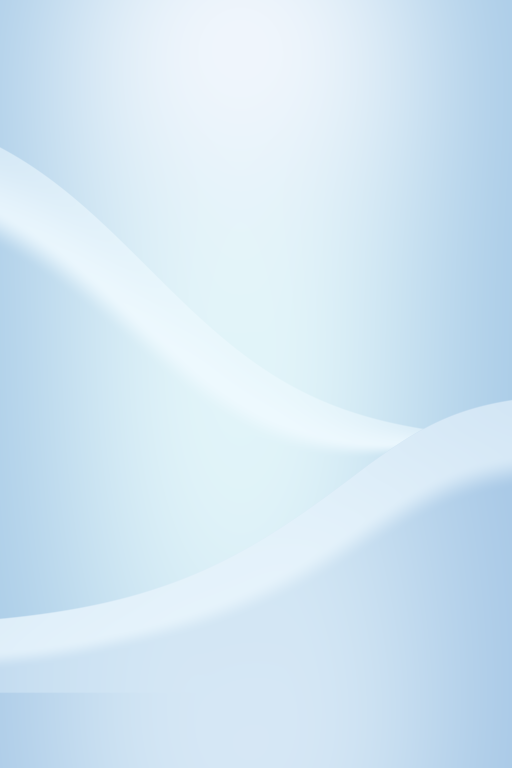
Give the GLSL for this background, as a Shadertoy shader.

```glsl
// Pale blue gradient backdrop with two soft, translucent white ribbons.

// Opacity of a sheet: crisp upper edge, brighter crest, soft lower edge.
float sheet(float depth, float width, float top, float crest) {
    float edge = 1.0 / iResolution.y;
    float body = mix(top, crest, smoothstep(0.0, width, depth));
    float fade = 1.0 - smoothstep(0.9 * width, 1.45 * width, depth);
    return smoothstep(-edge, edge, depth) * body * fade;
}

// Round glow, with distances in units of the canvas width.
float glow(vec2 p, vec2 center, float falloff) {
    vec2 d = (p - center) * vec2(1.0, iResolution.y / iResolution.x);
    return exp(-falloff * dot(d, d));
}

void mainImage(out vec4 fragColor, in vec2 fragCoord) {
    // Canvas position, with y growing downward
    vec2 p = fragCoord / iResolution.xy;
    p.y = 1.0 - p.y;
    float edge = 1.0 / iResolution.y;
    vec3 white = vec3(0.94, 0.98, 1.0);

    // Backdrop: blue sides, pale cyan middle, white light at the top
    float middle = 1.0 - smoothstep(0.05, 0.63, length((p - vec2(0.47, 0.48)) * vec2(1.0, 0.6)));
    vec3 color = mix(vec3(0.66, 0.795, 0.905), vec3(0.88, 0.955, 0.975), middle);
    color = mix(color, vec3(0.945, 0.965, 0.99), 0.95 * glow(p, vec2(0.47, 0.06), 8.5));

    // Descending ribbon, thinning toward the right
    float fallCurve = 0.349 + 0.229 * tanh(2.9 * (p.x - 0.29));
    float fallWidth = max(0.092 * (1.0 - 1.15 * p.x * p.x), 0.008);
    color = mix(color, white, sheet(p.y - fallCurve, fallWidth, 0.55, 0.85));

    // Rising curve, gentler on its left side
    float s = p.x - 0.72;
    float riseCurve = 0.605 - (s < 0.0 ? 0.215 * tanh(2.35 * s) : 0.095 * tanh(5.0 * s));
    float depth = p.y - riseCurve;

    // Lower ground beneath the rising curve
    float lowerLight = 1.0 - smoothstep(0.08, 0.66, length((p - vec2(0.47, 0.85)) * vec2(1.0, 0.8)));
    vec3 ground = mix(vec3(0.65, 0.78, 0.9), vec3(0.82, 0.9, 0.955), lowerLight);
    ground = mix(ground, vec3(0.85, 0.91, 0.965), 0.6 * glow(p, vec2(0.5, 0.98), 14.0));

    // Faint veil at the left, cut by a level lower edge
    float veil = 0.4 * (1.0 - smoothstep(0.05, 0.42, p.x));
    veil *= 1.0 - smoothstep(0.902 - edge, 0.902 + edge, p.y);
    ground = mix(ground, vec3(0.88, 0.94, 0.98), veil);
    color = mix(color, ground, smoothstep(-edge, edge, depth));

    // Rising ribbon, widening toward the right
    float riseWidth = mix(0.046, 0.08, smoothstep(0.2, 0.85, p.x));
    color = mix(color, white, sheet(depth, riseWidth, 0.6, 0.64));

    fragColor = vec4(color, 1.0);
}
```
